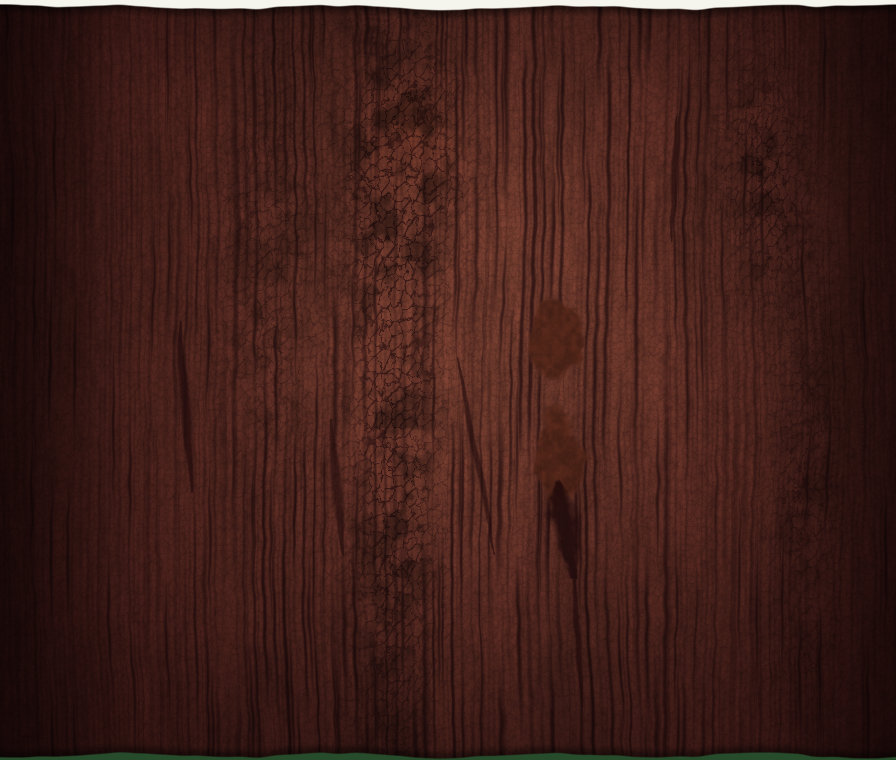
Write a WebGL 1 fragment shader that draws this texture.

```glsl
precision highp float;
uniform vec2 u_resolution;

float hash(vec2 p) {
  p = fract(p * vec2(0.1031, 0.1137));
  p += dot(p, p.yx + 33.33);
  return fract((p.x + p.y) * p.x * 17.3);
}

float noise(vec2 p) {
  vec2 i = floor(p), f = fract(p);
  f = f * f * (3.0 - 2.0 * f);
  float low = mix(hash(i), hash(i + vec2(1.0, 0.0)), f.x);
  float high = mix(hash(i + vec2(0.0, 1.0)), hash(i + vec2(1.0)), f.x);
  return mix(low, high, f.y);
}

float fbm(vec2 p) {
  float sum = 0.0, gain = 0.52;
  for (int i = 0; i < 4; i++) {
    sum += gain * noise(p);
    p = p * 2.07 + 17.3;
    gain *= 0.5;
  }
  return sum;
}

// Dark seams between irregular flakes
float crackle(vec2 p, float width) {
  vec2 cell = floor(p), f = fract(p);
  float nearest = 9.0, second = 9.0;
  for (int y = -1; y <= 1; y++) {
    for (int x = -1; x <= 1; x++) {
      vec2 o = vec2(float(x), float(y)), id = cell + o;
      vec2 seed = vec2(hash(id), hash(id + 71.7));
      float d = length(o + seed - f);
      second = min(second, max(nearest, d));
      nearest = min(nearest, d);
    }
  }
  return 1.0 - smoothstep(0.0, width, second - nearest);
}

// Vertical furrows whose depth varies along their length
float furrows(vec2 p, float count, float width) {
  float x = p.x * count;
  float id = floor(x);
  float depth = smoothstep(0.2, 0.75, noise(vec2(id * 7.3, p.y * 7.0)));
  float wide = width * (0.6 + 0.8 * hash(vec2(id, 4.0)));
  return depth * (1.0 - smoothstep(0.0, wide, abs(fract(x) - 0.5)));
}

// Sparse long splits, one chance per cell
float splits(vec2 p, vec2 grid) {
  vec2 q = p * grid;
  q.y += hash(vec2(floor(q.x), 8.0)) * 3.0;
  vec2 id = floor(q), f = fract(q);
  float taper = sin(3.14159 * f.y);
  float d = abs(f.x - 0.3 - 0.4 * hash(id + 5.0));
  return step(0.52, hash(id)) * taper * (1.0 - smoothstep(0.0, 0.13 * taper + 0.02, d));
}

float scar(vec2 p, vec2 a, vec2 b, float width) {
  vec2 ab = b - a;
  float t = clamp(dot(p - a, ab) / dot(ab, ab), 0.0, 1.0);
  float w = width * (0.3 + sin(3.14159 * t));
  return 1.0 - smoothstep(w * 0.3, w, length(p - a - ab * t));
}

float blob(vec2 p, vec2 center, vec2 radius) {
  vec2 q = (p - center) / radius;
  return exp(-dot(q, q));
}

float chip(vec2 p, vec2 center, vec2 radius, float rough) {
  return 1.0 - smoothstep(0.85, 1.05, length((p - center) / radius) + rough);
}

void main() {
  vec2 uv = gl_FragCoord.xy / u_resolution;
  vec2 p = vec2(uv.x, uv.y * 0.85);
  float pixel = 1.0 / u_resolution.y;
  float broad = fbm(p * vec2(14.0, 5.0));
  float fine = fbm(p * 150.0);
  float fiber = fbm(p * vec2(240.0, 28.0));
  vec2 bent = p;
  bent.x += 0.012 * (noise(p * vec2(9.0, 5.0)) - 0.5) + 0.003 * (noise(p * vec2(30.0, 45.0)) - 0.5);
  vec2 ragged = uv + 0.035 * (vec2(fbm(p * 28.0), fbm(p * 28.0 + 40.0)) - 0.5);

  // Soft central light with darker borders
  float glow = blob(uv, vec2(0.54, 0.58), vec2(0.31, 0.43));
  float border = smoothstep(-0.04, 0.2, uv.x) * (1.0 - smoothstep(0.8, 1.05, uv.x));
  border *= 0.72 + 0.28 * smoothstep(0.0, 0.3, uv.y) * (1.0 - smoothstep(0.82, 1.05, uv.y));
  vec3 color = mix(vec3(0.085, 0.027, 0.027), vec3(0.225, 0.094, 0.08), border);
  color += vec3(0.185, 0.122, 0.085) * glow;
  color *= 0.7 + 0.35 * broad + 0.28 * fiber + 0.2 * fine;

  // Flaking bands and upright grain
  float flakes = blob(ragged, vec2(0.44, 0.42), vec2(0.045, 0.42));
  flakes += blob(ragged, vec2(0.45, 0.79), vec2(0.06, 0.15));
  flakes += 0.85 * blob(ragged, vec2(0.85, 0.77), vec2(0.045, 0.15));
  flakes += 0.5 * blob(ragged, vec2(0.3, 0.65), vec2(0.05, 0.25));
  flakes += 0.5 * blob(ragged, vec2(0.9, 0.36), vec2(0.035, 0.25));
  flakes = clamp(flakes, 0.0, 1.0);
  float grainArea = smoothstep(0.12, 0.34, uv.x) * (1.0 - smoothstep(0.68, 0.9, uv.x));
  float chips = chip(ragged, vec2(0.615, 0.55), vec2(0.035, 0.065), 0.35 * broad);
  chips = max(chips, chip(ragged, vec2(0.627, 0.395), vec2(0.032, 0.075), 0.3 * broad));
  float grain = furrows(bent, 92.0, 0.32) * (0.2 + 0.6 * grainArea) * (1.0 - 0.5 * flakes);
  grain += 0.25 * furrows(bent + 0.37, 173.0, 0.4);
  float seams = crackle(bent * vec2(88.0, 68.0) + fine, 0.2) * (0.13 + 0.65 * flakes);
  seams += 0.16 * crackle(bent * 150.0, 0.28);
  float dark = 1.0 - (1.0 - clamp(grain, 0.0, 0.85)) * (1.0 - clamp(seams, 0.0, 0.85));
  dark = max(dark * (1.0 - 0.75 * chips), 0.75 * splits(bent, vec2(44.0, 4.5)));
  color = mix(color, color * vec3(0.38, 0.3, 0.38), dark);
  color *= 1.0 - 0.38 * flakes * smoothstep(0.4, 0.65, fbm(p * 42.0));
  color += vec3(0.07, 0.025, 0.008) * blob(ragged, vec2(0.46, 0.82), vec2(0.045, 0.07)) * fine;

  // Exposed russet patches and individual gashes
  color = mix(color, vec3(0.29, 0.125, 0.075) * (0.65 + 0.6 * fine), 0.75 * chips);
  float gash = scar(ragged, vec2(0.625, 0.36), vec2(0.637, 0.25), 0.018);
  gash = max(gash, 0.8 * scar(bent, vec2(0.645, 0.22), vec2(0.646, 0.06), 0.004));
  gash = max(gash, 0.8 * scar(bent, vec2(0.205, 0.49), vec2(0.22, 0.3), 0.006));
  gash = max(gash, 0.7 * scar(bent, vec2(0.37, 0.38), vec2(0.385, 0.23), 0.006));
  gash = max(gash, 0.7 * scar(bent, vec2(0.51, 0.45), vec2(0.555, 0.23), 0.004));
  gash = max(gash, 0.7 * scar(bent, vec2(0.755, 0.72), vec2(0.752, 0.58), 0.004));
  color = mix(color, vec3(0.105, 0.03, 0.037), 0.8 * gash);

  // Uneven sheet edges over pale and green margins
  float wobble = 0.003 * (noise(vec2(uv.x * 45.0, 2.0)) - 0.5);
  float sides = smoothstep(0.0, 0.07, uv.x) * (1.0 - smoothstep(0.9, 1.0, uv.x));
  float top = 0.997 - 0.007 * sides - 0.0025 * cos(uv.x * 25.0) + wobble;
  float bottom = 0.006 + 0.003 * cos((uv.x - 0.38) * 27.0) + wobble;
  color *= 0.55 + 0.45 * smoothstep(0.0, 0.015, min(top - uv.y, uv.y - bottom));
  color = mix(color, vec3(0.96, 0.96, 0.93), smoothstep(-pixel, pixel, uv.y - top));
  color = mix(color, vec3(0.15, 0.30, 0.17), smoothstep(-pixel, pixel, bottom - uv.y));
  gl_FragColor = vec4(color, 1.0);
}
```
